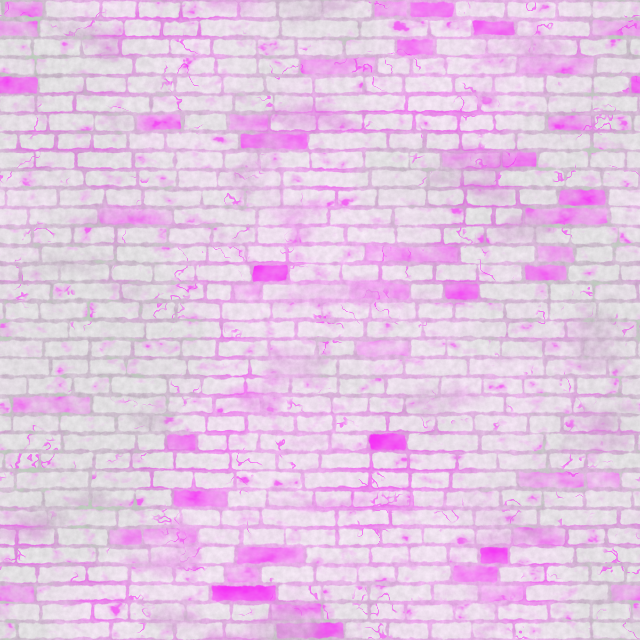
Give the GLSL for this texture, as a Shadertoy shader.

```glsl
// Weathered whitewashed brick wall: header and stretcher courses with magenta stains.
#define COURSES 34.0        // rows of bricks up the canvas
#define HEADERS 14.0        // short bricks in a header course
#define STRETCHERS 8.0      // long bricks in a stretcher course (sometimes one more)
#define JOINT 0.0046        // mortar width
#define CORNER 0.0035       // brick corner radius
#define ROUGHNESS 0.0045    // raggedness of brick edges
#define JOINT_SHIFT 0.32    // random shift of upright joints
#define BARE_SHARE 0.09     // share of bricks that lost their whitewash
#define STAIN 0.65          // strength of blotches on the bricks
#define CREVICE 0.75        // strength of magenta in the joints

const vec3 WHITEWASH    = vec3(0.95, 0.89, 0.95);
const vec3 GREY_WASH    = vec3(0.89, 0.88, 0.89);
const vec3 GREY_MORTAR  = vec3(0.80, 0.74, 0.80);
const vec3 PINK_MORTAR  = vec3(0.91, 0.68, 0.91);
const vec3 PINK_STAIN   = vec3(0.93, 0.62, 0.93);
const vec3 MAGENTA      = vec3(0.96, 0.20, 0.96);
const vec3 MOSS         = vec3(0.70, 0.84, 0.70);

float hash(vec2 p) {
    vec3 q = fract(vec3(p.xyx) * vec3(0.1031, 0.1030, 0.0973));
    q += dot(q, q.yzx + 33.33);
    return fract((q.x + q.y) * q.z);
}

// Slope contribution of one lattice corner, wrapped to the period.
float corner(vec2 cell, vec2 f, vec2 period) {
    float a = 6.28318 * hash(mod(cell, period) + period * 1.7);
    return dot(vec2(cos(a), sin(a)), f);
}

float gradientNoise(vec2 p, vec2 period) {
    vec2 i = floor(p), f = p - i;
    vec2 u = f * f * f * (f * (f * 6.0 - 15.0) + 10.0);
    vec2 e = vec2(1.0, 0.0);
    return mix(mix(corner(i, f, period), corner(i + e, f - e, period), u.x),
               mix(corner(i + e.yx, f - e.yx, period), corner(i + 1.0, f - 1.0, period), u.x), u.y);
}

// Layered noise that tiles over the unit square.
float fbm(vec2 p, vec2 freq) {
    float sum = 0.0, amp = 0.7;
    for (int k = 0; k < 4; k++) {
        sum += amp * gradientNoise(p * freq, freq);
        freq *= 2.0;
        amp *= 0.5;
    }
    return sum;
}

// Position of an upright joint, in bricks.
float jointAt(float i, float row, float count) {
    return i + JOINT_SHIFT * (hash(vec2(mod(i, count) + 3.0, row + 11.0)) - 0.5);
}

// Distance to the nearest brick edge (negative inside), its id and height within it (-1..1).
float brickDistance(vec2 p, out vec2 id, out float height) {
    float course = floor(p.y * COURSES);
    float row = mod(course, COURSES);
    bool header = mod(row, 2.0) > 0.5;
    float count = header ? HEADERS : STRETCHERS + step(0.5, hash(vec2(row, 7.0)));
    float x = p.x * count + hash(vec2(row, 19.0)) * count;
    float i = floor(x);
    if (x < jointAt(i, row, count)) i -= 1.0;
    else if (x > jointAt(i + 1.0, row, count)) i += 1.0;
    float left = jointAt(i, row, count), right = jointAt(i + 1.0, row, count);
    id = vec2(mod(i, count), row);

    // Some stretchers are laid as two short bricks.
    if (!header && hash(id + 61.0) > 0.8) {
        float middle = mix(left, right, 0.5);
        if (x < middle) right = middle;
        else { left = middle; id.x += 40.0; }
    }
    vec2 halfSize = 0.5 * vec2((right - left) / count, 1.0 / COURSES) - 0.5 * JOINT;
    halfSize.y -= 0.0012 * hash(id + 23.0);
    vec2 q = vec2((x - 0.5 * (left + right)) / count, p.y - (course + 0.5) / COURSES);
    q.y += q.x * 0.03 * (hash(id + 31.0) - 0.5);
    height = q.y / halfSize.y;
    q = abs(q) - halfSize + CORNER;
    return length(max(q, 0.0)) + min(max(q.x, q.y), 0.0) - CORNER;
}

void mainImage(out vec4 fragColor, in vec2 fragCoord) {
    vec2 uv = fragCoord / iResolution.y;
    float pixel = 1.0 / iResolution.y;

    // Uneven courses and ragged edges
    vec2 wobble = vec2(fbm(uv + 0.19, vec2(12.0)), fbm(uv + 0.57, vec2(9.0)));
    vec2 id;
    float height;
    float d = brickDistance(uv + 0.0035 * wobble, id, height);
    d += ROUGHNESS * fbm(uv + 0.83, vec2(56.0));

    // Broad weathering: pink towards the middle, grey towards the sides
    float tint = smoothstep(-0.3, 0.3, fbm(uv + 0.71, vec2(3.0)) - 0.14 * cos(6.28318 * uv.x));
    float vivid = smoothstep(-0.05, 0.4, fbm(uv + 0.13, vec2(5.0, 6.0)));
    float worn = smoothstep(0.1, 0.42, fbm(uv + 0.31, vec2(6.0, 11.0)));
    float blotch = fbm(uv + 0.43, vec2(24.0, 32.0));
    float grain = fbm(uv + 0.07, vec2(90.0));

    // Mortar with moss and magenta crevices, strongest below each brick
    vec3 mortar = mix(GREY_MORTAR, PINK_MORTAR, tint) + 0.10 * grain;
    mortar = mix(mortar, MOSS, 0.6 * (1.0 - tint) * smoothstep(0.05, 0.35, blotch));
    float shade = exp(-abs(d) / 0.0022) * (0.6 - 0.4 * clamp(height, -1.0, 1.0));
    mortar = mix(mortar, MAGENTA, CREVICE * vivid * (0.3 + 0.7 * shade));

    // Whitewash, stains and fine cracks
    float tone = hash(id + 5.0);
    vec3 brick = mix(GREY_WASH, WHITEWASH, clamp(tint + 0.6 * (tone - 0.4), 0.0, 1.0));
    brick += 0.07 * grain - 0.02 * tone;
    brick = mix(brick, PINK_STAIN, STAIN * smoothstep(0.08, 0.45, blotch + 0.12 * worn));
    float crack = 1.0 - smoothstep(0.008, 0.03 + 4.0 * pixel, abs(fbm(uv + 0.61, vec2(18.0))));
    brick = mix(brick, MAGENTA, 0.6 * crack * smoothstep(0.12, 0.3, fbm(uv + 0.91, vec2(13.0))));
    brick = mix(brick, MAGENTA, 0.6 * smoothstep(0.34, 0.5, blotch));

    // Bare bricks, a few of them vivid
    float bare = hash(id + 47.0) / BARE_SHARE;
    float exposure = mix(0.3, 0.95, pow(hash(id + 71.0), 3.0)) + 0.5 * blotch;
    brick = mix(brick, MAGENTA, step(bare, 1.0) * clamp(exposure, 0.0, 1.0));

    float soft = max(pixel, 0.0013);
    float cover = (1.0 - smoothstep(-soft, soft, d)) * (1.0 - 0.6 * worn);
    vec3 color = mix(mortar, brick, cover);
    fragColor = vec4(clamp(color, 0.0, 1.0), 1.0);
}
```
